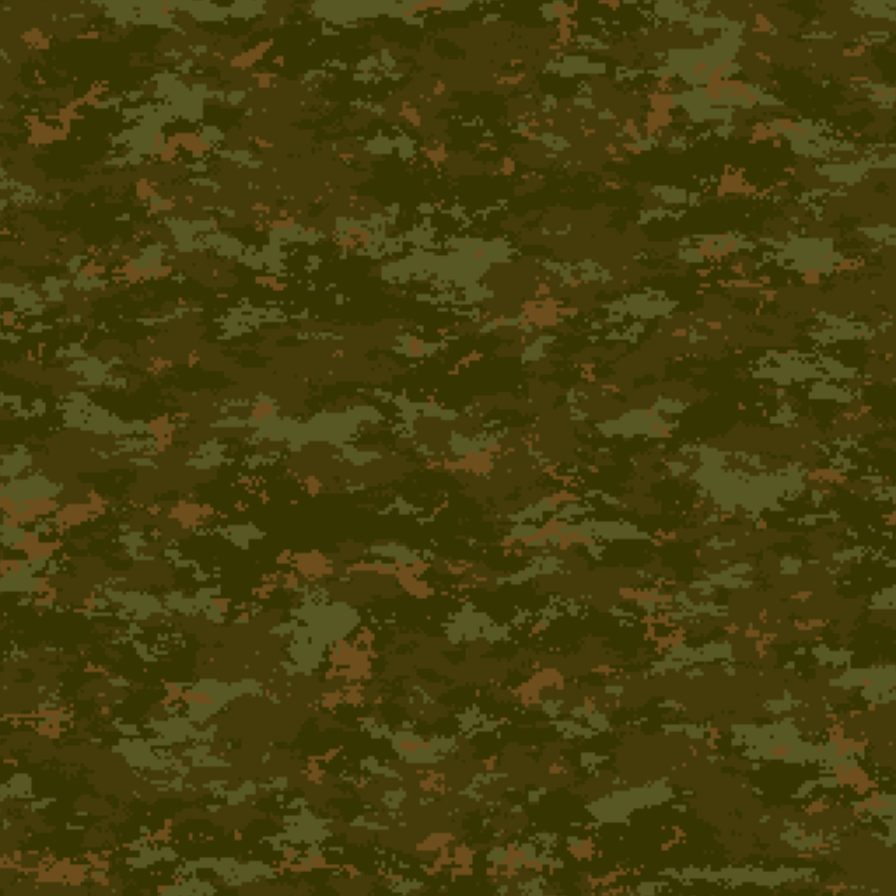
Reproduce this pattern procedurally as a WebGL 1 fragment shader.

```glsl
precision highp float;
// Digital woodland camouflage: a fine grid of square cells, each given one of
// four earth colours by thresholding horizontally stretched gradient noise.
// Per-cell jitter frays the patch borders; cell edges are softly filtered.

uniform vec2 u_resolution;

vec2 hash22(vec2 p) {
  vec3 q = fract(vec3(p.xyx) * vec3(0.1031, 0.1030, 0.0973));
  q += dot(q, q.yzx + 33.33);
  return fract((q.xx + q.yz) * q.zy);
}

float cornerRamp(vec2 corner, vec2 offset) {
  float angle = 6.2832 * hash22(corner).x;
  return dot(vec2(cos(angle), sin(angle)), offset);
}

float gradientNoise(vec2 p) {
  vec2 i = floor(p), f = fract(p);
  vec2 u = f * f * f * (f * (f * 6.0 - 15.0) + 10.0);
  vec2 e = vec2(1.0, 0.0);
  float low = mix(cornerRamp(i, f), cornerRamp(i + e, f - e), u.x);
  float high = mix(cornerRamp(i + e.yx, f - e.yx), cornerRamp(i + 1.0, f - 1.0), u.x);
  return mix(low, high, u.y);
}

// Layered noise scaled to a standard deviation of about one.
float patches(vec2 p) {
  float sum = 0.0, amplitude = 3.06;
  for (int octave = 0; octave < 4; octave++) {
    sum += amplitude * gradientNoise(p);
    p = p * 2.0 + vec2(17.3, 31.7);
    amplitude *= 0.8;
  }
  return sum;
}

vec3 cellColor(vec2 cell) {
  vec2 p = (cell + 0.5) / 256.0;
  // Gentle bends keep the streaks from running perfectly level.
  p.y += 0.018 * gradientNoise(p * vec2(7.0, 5.0) + 60.0);
  vec2 jitter = hash22(cell + 211.0) - 0.5;

  float shade = patches(p * vec2(5.5, 11.0) + 10.0) + 0.7 * jitter.x;
  float moss = patches(p * vec2(7.0, 14.5) + 90.0) + 0.8 * jitter.y;
  float rust = patches(p * vec2(9.0, 15.0) + 170.0) + 0.6 * (jitter.x - jitter.y);

  vec3 color = mix(vec3(0.212, 0.203, 0.005), vec3(0.272, 0.232, 0.038), step(-0.08, shade));
  color = mix(color, vec3(0.345, 0.345, 0.145), step(0.9, moss));
  return mix(color, vec3(0.430, 0.305, 0.110), step(1.62, rust));
}

void main() {
  float size = min(u_resolution.x, u_resolution.y);
  vec2 grid = gl_FragCoord.xy / size * 256.0;

  // Blend the four nearest cells across a narrow band at their borders.
  vec2 base = floor(grid - 0.5);
  float band = max(0.65, 256.0 / size);
  vec2 blend = clamp((grid - base - 1.0) / band + 0.5, 0.0, 1.0);
  vec3 color = vec3(0.0);
  for (int y = 0; y < 2; y++) {
    for (int x = 0; x < 2; x++) {
      vec2 corner = vec2(float(x), float(y));
      vec2 weight = mix(1.0 - blend, blend, corner);
      color += weight.x * weight.y * cellColor(base + corner);
    }
  }
  gl_FragColor = vec4(color, 1.0);
}
```
